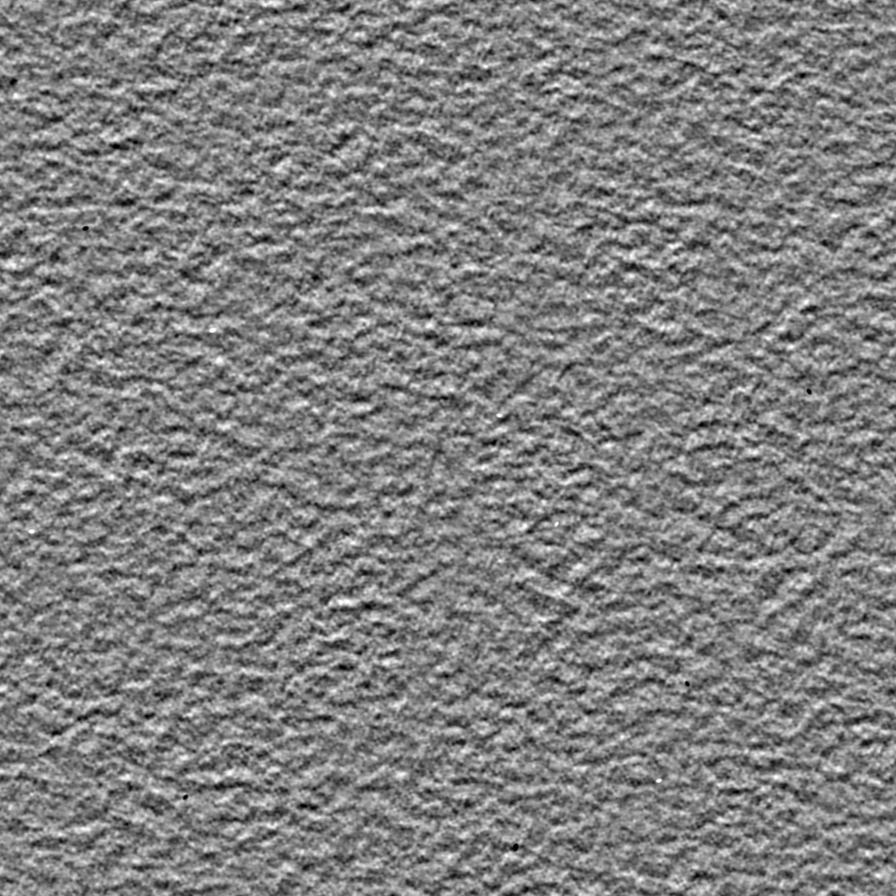
Give the GLSL for this texture, as a three.js fragment shader.

```glsl
varying vec2 vUv;

const float BASE_GREY = 0.502;
const float RELIEF_GAIN = 0.47;
const vec2 LIGHT_STEP = vec2(-0.0005, 0.003);
const vec2 FIBRE_STRETCH = vec2(0.82, 1.1);
const float BUMP_FREQ = 52.0;
const float BUMP_FALLOFF = 0.55;
const int BUMP_OCTAVES = 3;
const float CREASE_FREQ = 11.0;
const float CREASE_WIDTH = 0.06;
const float CREASE_DEPTH = 0.3;
const float GRAIN_FREQ = 270.0;
const float GRAIN_GAIN = 0.26;
const float PATCH_FREQ = 9.0;
const float PATCH_VARIATION = 0.45;
const float PIT_CELLS = 6.0;
const float PIT_CHANCE = 0.2;
const float PIT_RADIUS = 0.0045;
const float PIT_EDGE = 0.0018;
const float TAU = 6.2831853;

float hash(vec2 p) {
  return fract(sin(dot(p, vec2(127.1, 311.7))) * 43758.5453);
}

vec2 fade(vec2 f) {
  return f * f * f * (f * (f * 6.0 - 15.0) + 10.0);
}

float cornerSlope(vec2 cell, vec2 offset) {
  float angle = TAU * hash(cell);
  return dot(vec2(cos(angle), sin(angle)), offset);
}

float gradientNoise(vec2 p) {
  vec2 i = floor(p), f = fract(p), u = fade(f);
  vec2 e = vec2(1.0, 0.0);
  float low = mix(cornerSlope(i, f), cornerSlope(i + e.xy, f - e.xy), u.x);
  float high = mix(cornerSlope(i + e.yx, f - e.yx), cornerSlope(i + e.xx, f - e.xx), u.x);
  return mix(low, high, u.y);
}

float valueNoise(vec2 p) {
  vec2 i = floor(p), u = fade(fract(p));
  vec2 e = vec2(1.0, 0.0);
  float low = mix(hash(i), hash(i + e.xy), u.x);
  float high = mix(hash(i + e.yx), hash(i + e.xx), u.x);
  return mix(low, high, u.y);
}

vec2 rotate(vec2 p, float angle) {
  float c = cos(angle), s = sin(angle);
  return vec2(c * p.x - s * p.y, s * p.x + c * p.y);
}

// Thin raised folds that come and go along winding lines
float creases(vec2 p) {
  float line = abs(gradientNoise(rotate(p, 0.4) * CREASE_FREQ + 31.0));
  float presence = smoothstep(0.0, 0.35, gradientNoise(p * CREASE_FREQ * 0.8 + 73.0));
  return presence * (1.0 - smoothstep(0.0, CREASE_WIDTH, line));
}

// Surface height: rotated octaves of bumps plus folds
float height(vec2 uv) {
  vec2 p = uv * FIBRE_STRETCH;
  float sum = CREASE_DEPTH * creases(p);
  float freq = BUMP_FREQ, amp = 1.0;
  for (int i = 0; i < BUMP_OCTAVES; i++) {
    float octave = float(i);
    sum += amp * gradientNoise(rotate(p, 0.6 + octave * 1.1) * freq + octave * 17.3);
    freq *= 2.0;
    amp *= BUMP_FALLOFF;
  }
  return sum;
}

// Sparse specks, either dark or bright
float addPits(float shade, vec2 uv) {
  vec2 cell = floor(uv * PIT_CELLS);
  vec2 jitter = 0.2 + 0.6 * vec2(hash(cell + 5.3), hash(cell + 9.7));
  vec2 d = rotate(uv - (cell + jitter) / PIT_CELLS, TAU * hash(cell + 2.9));
  float radius = PIT_RADIUS * mix(0.6, 1.0, hash(cell + 21.1));
  float dist = length(d * vec2(1.0, 1.5));
  float cover = 1.0 - smoothstep(radius - PIT_EDGE, radius + PIT_EDGE, dist);
  float present = step(hash(cell + 13.7), PIT_CHANCE);
  float tone = step(0.55, hash(cell + 41.3));
  return mix(shade, tone, cover * present);
}

void main() {
  // Slope towards the light, stronger in some patches
  float relief = height(vUv - LIGHT_STEP) - height(vUv + LIGHT_STEP);
  float strength = 1.0 + PATCH_VARIATION * gradientNoise(vUv * PATCH_FREQ + 57.0);
  float grain = valueNoise(rotate(vUv, 0.3) * GRAIN_FREQ) - 0.5;

  float shade = BASE_GREY + RELIEF_GAIN * strength * relief + GRAIN_GAIN * grain;
  shade = addPits(shade, vUv);
  gl_FragColor = vec4(vec3(clamp(shade, 0.0, 1.0)), 1.0);
}
```
